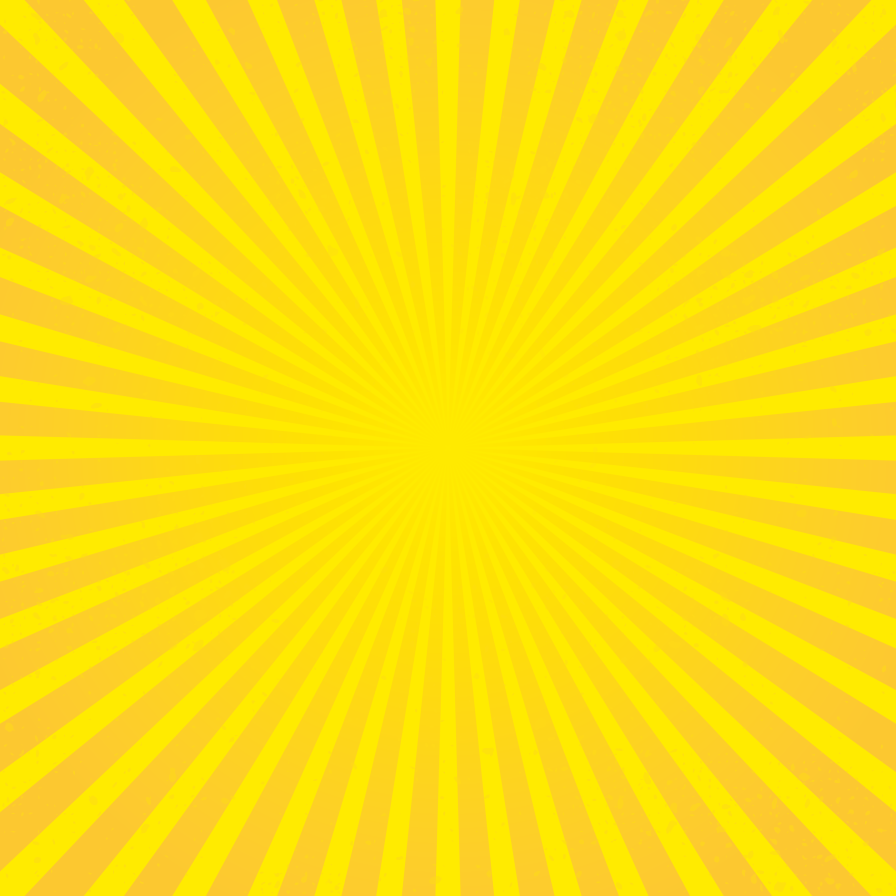
Reproduce this background procedurally as a Shadertoy shader.

```glsl
// Yellow sunburst: 48 even rays spread from the centre, with the darker rays
// turning from yellow to orange outwards. Clumped, ragged specks in several
// sizes give both kinds of ray a lightly worn print texture.

const float TAU = 6.2831853;
const float RAY_COUNT = 48.0;
const float BRIGHT_SHARE = 0.43;
const vec3 YELLOW = vec3(1.0, 0.92, 0.0);
const vec3 ORANGE = vec3(0.99, 0.785, 0.19);
const vec3 WORN = vec3(0.995, 0.855, 0.09);

float hash(vec2 p) {
    vec3 q = fract(p.xyx * vec3(0.1031, 0.1030, 0.0973));
    q += dot(q, q.yzx + 33.33);
    return fract((q.x + q.y) * q.z);
}

float valueNoise(vec2 p) {
    vec2 cell = floor(p);
    vec2 f = fract(p);
    vec2 u = f * f * (3.0 - 2.0 * f);
    float low = mix(hash(cell), hash(cell + vec2(1, 0)), u.x);
    float high = mix(hash(cell + vec2(0, 1)), hash(cell + vec2(1, 1)), u.x);
    return mix(low, high, u.y);
}

// Coverage of the bright rays; one is centred on angle zero.
float brightRays(vec2 p, float pixel) {
    float period = TAU / RAY_COUNT;
    float turn = atan(p.y, p.x) / period;
    float offset = abs(fract(turn + 0.5) - 0.5);
    float edge = (offset - 0.5 * BRIGHT_SHARE) * period * length(p);
    return 1.0 - smoothstep(-0.7 * pixel, 0.7 * pixel, edge);
}

// Outward change of the dark rays: green falls steadily, blue rises late.
vec3 darkRayColor(float radius) {
    float steady = clamp(radius / 0.56, 0.0, 1.0);
    float late = smoothstep(0.08, 0.58, radius);
    return mix(YELLOW, ORANGE, vec3(steady, steady, late));
}

// One ragged, randomly turned speck in some cells of a grid.
float specks(vec2 uv, float cells, float share, float seed, float pixel) {
    vec2 grid = uv * cells + seed;
    vec2 cell = floor(grid);
    vec2 centre = 0.5 + 0.3 * (vec2(hash(cell + 3.1), hash(cell + 7.7)) - 0.5);
    vec2 d = fract(grid) - centre;
    float angle = TAU * hash(cell + 11.3);
    float c = cos(angle);
    float s = sin(angle);
    d = mat2(c, -s, s, c) * d;
    d.y *= mix(1.2, 2.4, hash(cell + 19.9));
    float size = mix(0.07, 0.24, hash(cell + 23.5));
    float ragged = 0.16 * (valueNoise(grid * 6.0) - 0.5);
    float soft = 0.8 * cells * pixel;
    float shape = 1.0 - smoothstep(-soft, soft, length(d) - size + ragged);
    return shape * step(hash(cell + 31.7), share);
}

// Three sizes of speck, gathered in loose clumps.
float wear(vec2 uv, float radius, float pixel) {
    float clump = smoothstep(0.42, 0.85, valueNoise(uv * 9.0 + 4.0));
    float outer = smoothstep(0.05, 0.45, radius);
    float total = 0.0;
    for (int i = 0; i < 3; i++) {
        float layer = float(i);
        float cells = 34.0 * pow(1.75, layer);
        float share = (0.08 + 0.40 * clump) * mix(0.5, 1.0, outer);
        total = max(total, specks(uv, cells, share, 17.0 * layer, pixel));
    }
    return total;
}

void mainImage(out vec4 fragColor, in vec2 fragCoord) {
    float pixel = 1.0 / min(iResolution.x, iResolution.y);
    vec2 p = (fragCoord - 0.5 * iResolution.xy) * pixel;
    float radius = length(p);

    // Rays
    vec3 color = mix(darkRayColor(radius), YELLOW, brightRays(p, pixel));

    // Worn specks, fading into the plain centre
    float strength = 0.45 * smoothstep(0.0, 0.4, radius) + 0.08;
    color = mix(color, WORN, strength * wear(p + 0.5, radius, pixel));

    fragColor = vec4(color, 1.0);
}
```
